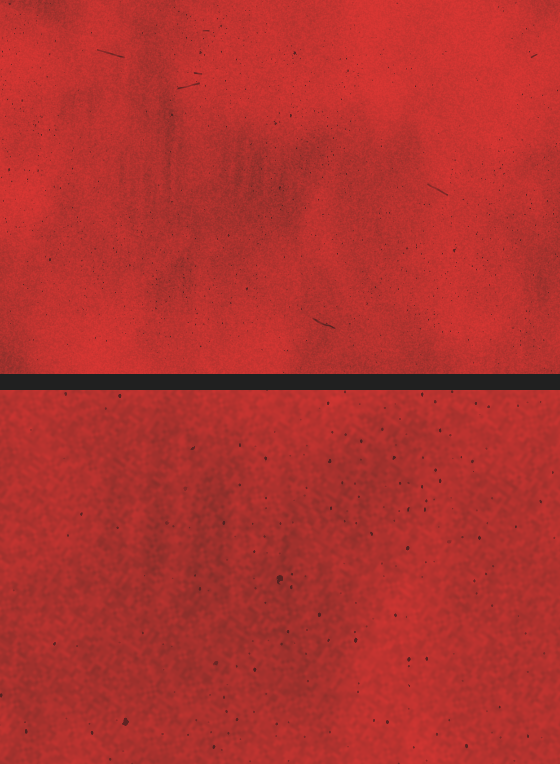
Top: the whole. Bottom: its middle third, enlarged.
Give the GLSL for this texture, as a Shadertoy shader.

```glsl
#define DARK_RED    vec3(0.60, 0.188, 0.172)
#define BRIGHT_RED  vec3(0.815, 0.208, 0.196)
#define SOOT        vec3(0.26, 0.12, 0.12)
#define BASE_TONE   0.47
#define CLOUD_GAIN  2.5
#define SMEAR_GAIN  0.3
#define GRAIN_GAIN  0.55
#define BRUSH_GAIN  0.6
#define SCRATCHES   7

// Integer hash of a lattice cell, two values in 0..1
vec2 hash2(vec2 cell) {
    uvec2 q = uvec2(ivec2(floor(cell))) * uvec2(1597334673u, 3812015801u);
    uint n = (q.x ^ q.y) * 1597334673u;
    n = (n ^ (n >> 15)) * 2246822519u;
    n ^= n >> 13;
    uint m = n * 3266489917u;
    m ^= m >> 16;
    return vec2(n & 0xffffu, m & 0xffffu) / 65535.0;
}

float valueNoise(vec2 p) {
    vec2 i = floor(p), f = fract(p);
    f = f * f * (3.0 - 2.0 * f);
    float low  = mix(hash2(i).x, hash2(i + vec2(1, 0)).x, f.x);
    float high = mix(hash2(i + vec2(0, 1)).x, hash2(i + vec2(1, 1)).x, f.x);
    return mix(low, high, f.y);
}

mat2 rotation(float a) {
    float c = cos(a), s = sin(a);
    return mat2(c, s, -s, c);
}

float fbm(vec2 p) {
    float sum = 0.0, weight = 0.5;
    for (int i = 0; i < 5; i++) {
        sum += weight * valueNoise(p);
        p = rotation(0.5) * p * 2.03 + 17.0;
        weight *= 0.5;
    }
    return sum / 0.97;
}

// Jittered dark dots, at most one per cell
float specks(vec2 p, float cells, float chance, float maxRadius, float pixel) {
    vec2 cell = floor(p * cells);
    vec2 jitter = 0.2 + 0.6 * hash2(cell + 300.0);
    vec2 pick = hash2(cell + 700.0);
    vec2 offset = p - (cell + jitter) / cells;
    offset.x *= mix(0.8, 1.5, pick.y);
    float ragged = 0.5 + valueNoise(p * 450.0);
    float radius = maxRadius * mix(0.35, 1.0, pick.y * pick.y) * ragged;
    float dotMask = 1.0 - smoothstep(radius - pixel * 0.5, radius + pixel * 0.7, length(offset));
    return dotMask * step(pick.x, chance) * mix(0.25, 0.85, pick.y);
}

// Short worn strokes, mostly diagonal
float scratches(vec2 p, float aspect, float pixel) {
    float mask = 0.0;
    for (int i = 0; i < SCRATCHES; i++) {
        vec2 id = vec2(i, 41);
        vec2 center = hash2(id) * vec2(aspect, 1.0);
        vec2 pick = hash2(id + vec2(0, 60));
        float halfLength = mix(0.007, 0.04, pick.y * pick.y);
        float angle = mix(-0.8, 0.9, pick.x);
        vec2 q = rotation(-angle) * (p - center);
        q.y += 0.004 * (valueNoise(p * 60.0) - 0.5);
        float d = length(vec2(max(abs(q.x) - halfLength, 0.0), q.y));
        float stroke = 1.0 - smoothstep(0.0003, 0.001 + pixel, d);
        float worn = 0.3 + 0.6 * valueNoise(p * 90.0 + 9.0);
        mask = max(mask, stroke * worn);
    }
    return mask;
}

void mainImage(out vec4 fragColor, in vec2 fragCoord) {
    vec2 p = fragCoord / iResolution.y;
    float aspect = iResolution.x / iResolution.y;
    float pixel = 1.0 / iResolution.y;

    // Worn clouds, slightly taller than wide
    vec2 warp = vec2(fbm(p * 3.0 + 31.0), fbm(p * 3.0 + 57.0)) - 0.5;
    vec2 bent = p + 0.3 * warp;
    float cloud = fbm(bent * vec2(3.1, 2.3) + 5.0) - 0.5;
    float smear = fbm(bent * vec2(8.0, 5.0) + 140.0) - 0.5;
    float tone = BASE_TONE + CLOUD_GAIN * cloud + 2.0 * SMEAR_GAIN * smear;

    // Near-vertical brushing inside the darker patches
    vec2 lean = rotation(0.06) * p;
    float brush = valueNoise(lean * vec2(130.0, 12.0)) + valueNoise(lean * vec2(65.0, 7.0)) - 1.0;
    float patchMask = smoothstep(0.45, 0.7, fbm(p * 3.2 + 83.0)) * smoothstep(0.1, -0.12, cloud);
    tone += BRUSH_GAIN * patchMask * (brush - 0.1);

    // Soft limits keep the clouds inside the paint range
    tone = 0.5 + 0.62 * tanh((tone - 0.5) / 0.62);

    // Paper grain, stronger where the paint is worn
    float grain = valueNoise(rotation(0.6) * p * 310.0) - 0.5;
    grain += 0.5 * (valueNoise(rotation(1.1) * p * 170.0 + 90.0) - 0.5);
    tone += GRAIN_GAIN * grain * (1.15 - 0.45 * tone);

    vec3 color = mix(DARK_RED, BRIGHT_RED, clamp(tone, -0.45, 1.15));

    // Clustered dirt and scratches
    float cluster = smoothstep(0.38, 0.72, fbm(p * 3.5 + 120.0));
    float dirt = specks(p, 85.0, 0.03 + 0.28 * cluster, 0.0017, pixel);
    dirt = max(dirt, specks(p + 3.0, 25.0, 0.01 + 0.12 * cluster, 0.0042, pixel));
    dirt = max(dirt, scratches(p, aspect, pixel));
    color = mix(color, SOOT, dirt);

    fragColor = vec4(color, 1.0);
}
```
